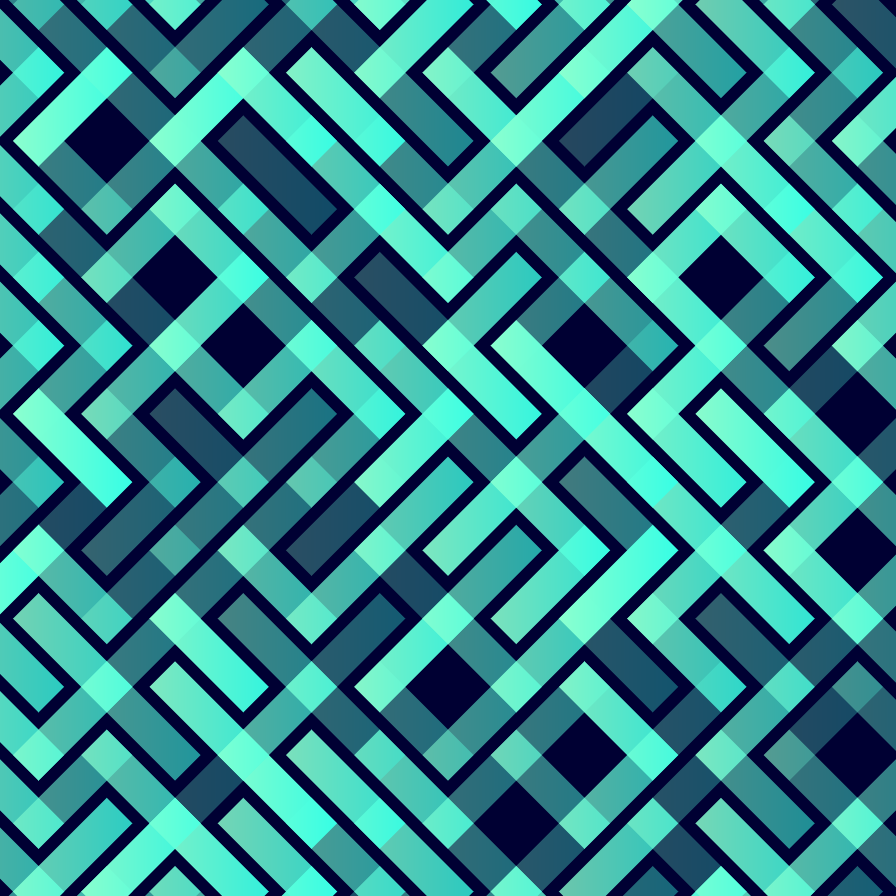
Give the GLSL for this pattern, as a WebGL 1 fragment shader.

```glsl
precision highp float;

uniform vec2 u_resolution;

// Two independent random values per tile
vec2 tileHash(vec2 id) {
    vec3 p = fract(vec3(id.xyx) * vec3(0.1031, 0.1030, 0.0973));
    p += dot(p, p.yzx + 33.33);
    return fract((p.xx + p.yz) * p.zy);
}

float boxDistance(vec2 p, vec2 halfSize) {
    vec2 d = abs(p) - halfSize;
    return length(max(d, 0.0)) + min(max(d.x, d.y), 0.0);
}

// Translucent diagonal bar with square caps centred on the tile corners
vec4 diagonalBar(vec2 p, vec2 id, float pixel) {
    vec2 random = tileHash(id + 71.0);
    vec2 local = p - id - 0.5;
    float slope = random.x < 0.54 ? -1.0 : 1.0;

    vec2 alongAcross = vec2(local.x + slope * local.y, local.x - slope * local.y) * 0.70711;
    float d = boxDistance(alongAcross, vec2(0.972, 0.265));
    float coverage = 1.0 - smoothstep(-0.6 * pixel, 0.6 * pixel, d);

    // Mint on the left, cyan on the right
    float blend = clamp(local.x / 1.75 + 0.5, 0.0, 1.0);
    vec3 color = mix(vec3(0.55, 1.0, 0.81), vec3(0.21, 1.0, 0.90), blend);
    return vec4(color, coverage * mix(0.27, 1.0, random.y));
}

void main() {
    float scale = 13.13 / min(u_resolution.x, u_resolution.y);
    vec2 p = (gl_FragCoord.xy - 0.5 * u_resolution) * scale + vec2(0.0, 0.5);
    vec2 cell = floor(p);
    vec3 color = vec3(0.0, 0.0, 0.2);

    // Caps reach into neighbouring tiles, so blend all nine bars nearby
    for (int y = -1; y <= 1; y++) {
        for (int x = -1; x <= 1; x++) {
            vec4 bar = diagonalBar(p, cell + vec2(float(x), float(y)), scale);
            color = mix(color, bar.rgb, bar.a);
        }
    }

    gl_FragColor = vec4(color, 1.0);
}
```
